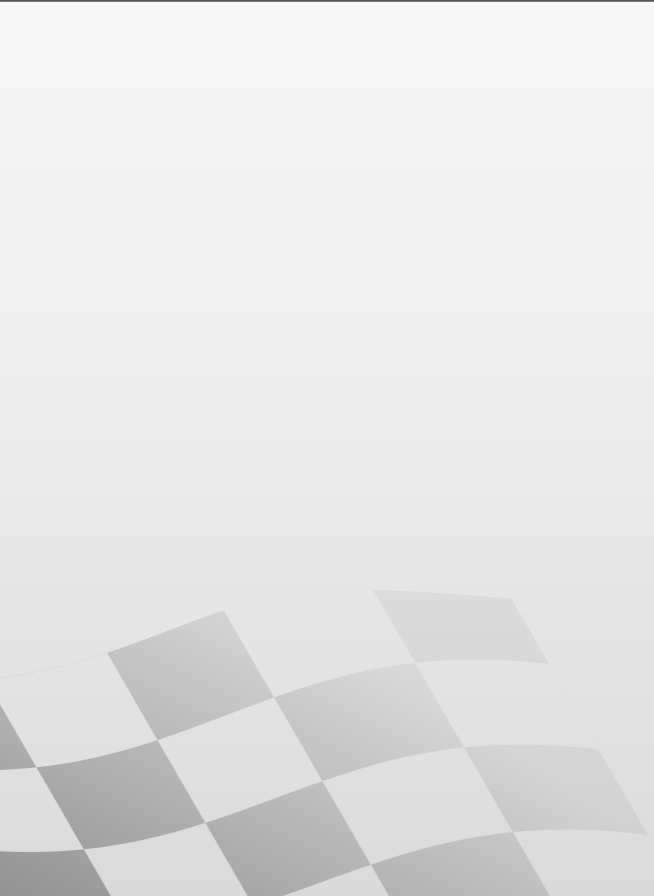
Write a Shadertoy shader that draws this background.

```glsl
#define PI 3.14159265
#define SLANT 0.578
#define FIRST_COLUMN 0.0273
#define COLUMN_PITCH 0.1598
#define WAVE_MID 0.798
#define WAVE_HEIGHT 0.0618
#define WAVE_HALF_LENGTH 0.625
#define COLUMN_COUNT 4.0
#define RULE_HEIGHT 0.002
#define RULE_TONE 0.33

// Antialiased step around zero
float cover(float d) {
    return clamp(0.5 + d / fwidth(d), 0.0, 1.0);
}

// Smooth square wave: flips sign at every integer
float stripes(float t) {
    return clamp(2.0 * sin(PI * t) / (PI * fwidth(t)), -1.0, 1.0);
}

// Cloth coordinates: x counts columns, y counts rows downward
vec2 flagCoord(vec2 p) {
    float across = p.x - SLANT * (p.y - 0.8333);

    // Columns widen and narrow gently along the cloth
    float q = (across - FIRST_COLUMN) / COLUMN_PITCH;
    float column = q + 0.055 * sin(PI * q * 0.5)
                     + 0.021 * sin(PI * q * 0.25)
                     - 0.032 * sin(PI * q * 0.75);

    // Rows follow one long wave; the top row shrinks to the right
    float wave = WAVE_MID + WAVE_HEIGHT * cos(PI * (across + 0.039) / WAVE_HALF_LENGTH);
    float drop = p.y - wave;
    float lowerPitch = 0.0924 + 0.006 * (across - 0.18);
    float upperPitch = 0.0977 - 0.0247 * smoothstep(0.325, 0.638, across);
    float row = drop / (drop > 0.0 ? lowerPitch : upperPitch);
    return vec2(column, row);
}

void mainImage(out vec4 fragColor, in vec2 fragCoord) {
    // Height units, y measured down from the top
    vec2 p = vec2(fragCoord.x, iResolution.y - fragCoord.y) / iResolution.y;

    // Backdrop gradient
    float backdrop = 0.97 - 0.075 * p.y - 0.04 * p.y * p.y;

    // Checkered cloth, darkest in the lower left corner
    vec2 cloth = flagCoord(p);
    float checker = 0.5 + 0.5 * stripes(cloth.x) * stripes(cloth.y);
    float inside = cover(cloth.y + 1.0) * cover(COLUMN_COUNT - cloth.x);
    float clothTone = 0.67 + 0.29 * (p.x - 0.13) - 0.58 * (p.y - 0.898);
    clothTone = min(clothTone, backdrop - 0.045);
    float tone = mix(backdrop, clothTone, checker * inside);

    // Thin dark rule along the top
    tone = mix(tone, RULE_TONE, cover(RULE_HEIGHT - p.y));

    fragColor = vec4(vec3(tone), 1.0);
}
```
